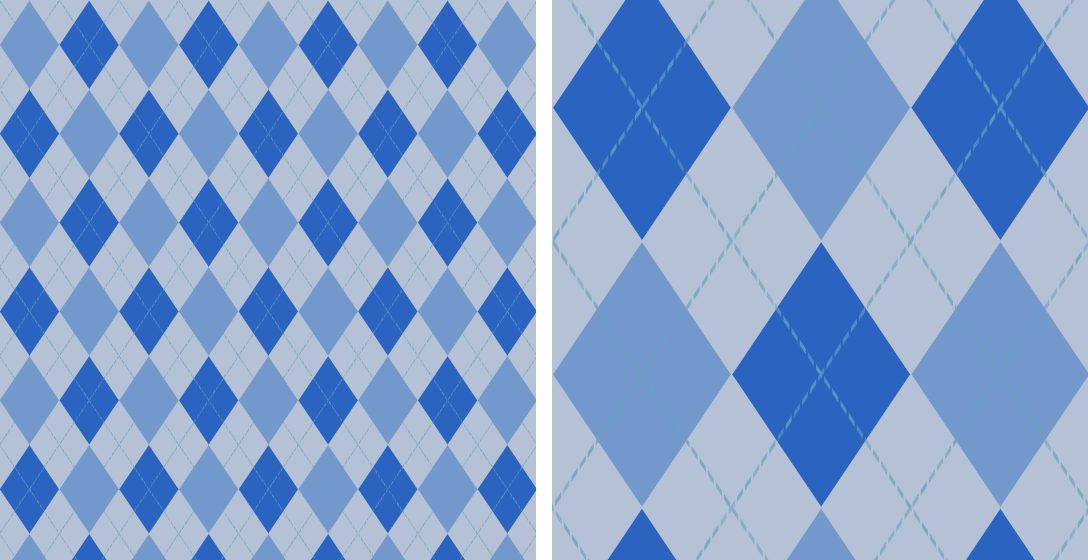
Left, the full canvas; right, a detail of the centre.
Write a WebGL 1 fragment shader that draws this pattern.

```glsl
precision highp float;
// Argyle: two blues of diamonds in a checker on pale grey-blue, crossed by thin stitched diagonals.

uniform vec2 u_resolution;

#define REPEATS vec2(8.973, 6.30)      // diamonds across and down
#define OFFSET vec2(0.007, -0.004)     // grid shift from the top left, in cells
#define DIAMOND_RADIUS 0.496           // 0.5 makes the tips touch
#define GROUND vec3(0.708, 0.758, 0.832)
#define LIGHT_BLUE vec3(0.450, 0.600, 0.800)
#define DARK_BLUE vec3(0.168, 0.388, 0.752)
#define THREAD vec3(0.410, 0.630, 0.755)
#define THREAD_WIDTH 0.0019            // in canvas heights
#define THREAD_OPACITY 0.80
#define STITCHES 22.0                  // stitches per cell
#define STITCH_FILL 0.74               // stitch length against its gap
#define STITCH_VARIATION 0.35          // uneven strength of the stitches

float hash(vec2 p) {
  return fract(sin(dot(p, vec2(127.1, 311.7))) * 43758.5453);
}

// Coverage of a shape from its signed distance, both in canvas heights.
float coverage(float dist, float pixel) {
  return clamp(0.5 - dist / pixel, 0.0, 1.0);
}

// One family of parallel threads, lying where "across" is a whole number.
float thread(float across, float along, float slope, float pixel, float seed) {
  float line = floor(across + 0.5);
  float dist = abs(across - line) / slope;
  float body = coverage(dist - 0.5 * THREAD_WIDTH, pixel);

  // Stitches, each line starting at its own phase
  float t = along * STITCHES + hash(vec2(line, seed));
  float soft = 0.5 * pixel * STITCHES * slope;
  float gap = abs(fract(t) - 0.5) - 0.5 * STITCH_FILL;
  float dash = 1.0 - smoothstep(-soft, soft, gap);
  float strength = 1.0 - STITCH_VARIATION * hash(vec2(floor(t), line + seed));
  return body * dash * strength;
}

void main() {
  vec2 uv = gl_FragCoord.xy / u_resolution;
  float pixel = 1.0 / u_resolution.y;
  float aspect = u_resolution.x / u_resolution.y;

  // Cell grid counted from the top left
  vec2 grid = vec2(uv.x, 1.0 - uv.y) * REPEATS + OFFSET;
  vec2 cell = floor(grid);
  vec2 local = abs(grid - cell - 0.5);

  // Change of the diagonal coordinate per canvas height
  float slope = length(REPEATS / vec2(aspect, 1.0));

  // Diamonds, alternating in a checker
  float diamond = coverage((local.x + local.y - DIAMOND_RADIUS) / slope, pixel);
  float isDark = mod(cell.x + cell.y, 2.0);
  vec3 color = mix(GROUND, mix(LIGHT_BLUE, DARK_BLUE, isDark), diamond);

  // Stitched threads along both diagonals, crossing in every diamond
  float falling = thread(grid.x - grid.y, grid.x, slope, pixel, 3.0);
  float rising = thread(grid.x + grid.y, grid.x, slope, pixel, 71.0);
  color = mix(color, THREAD, THREAD_OPACITY * max(falling, rising));

  gl_FragColor = vec4(color, 1.0);
}
```
